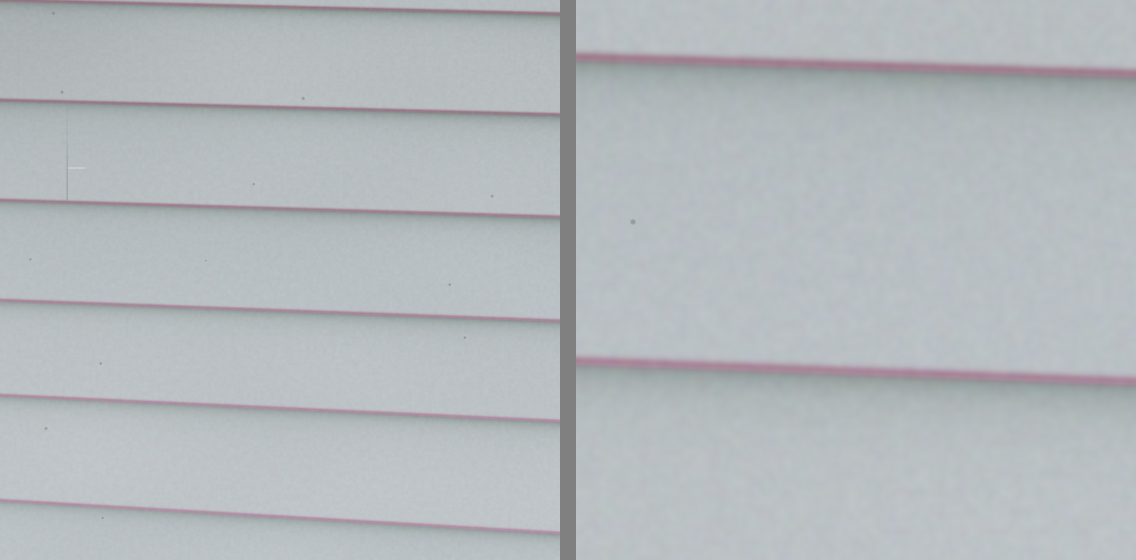
Left, the full canvas; right, a detail of the centre.
Write a three.js fragment shader that draws this texture.

```glsl
// Pale grey lap siding: slightly tilted boards with pink lower edges and soft green shadows.
varying vec2 vUv;

float hash(vec2 p) {
  vec3 q = fract(vec3(p.xyx) * 0.1031);
  q += dot(q, q.yzx + 33.33);
  return fract((q.x + q.y) * q.z);
}

vec2 gradient(vec2 cell) {
  float angle = 6.2832 * hash(cell);
  return vec2(cos(angle), sin(angle));
}

float gradientNoise(vec2 p) {
  vec2 i = floor(p), f = fract(p);
  vec2 u = f * f * f * (f * (f * 6.0 - 15.0) + 10.0);
  vec2 e = vec2(1.0, 0.0);
  float low = mix(dot(gradient(i), f), dot(gradient(i + e.xy), f - e.xy), u.x);
  float high = mix(dot(gradient(i + e.yx), f - e.yx), dot(gradient(i + e.xx), f - e.xx), u.x);
  return mix(low, high, u.y);
}

// Depth of a board edge below the top; lower edges tilt more, and one sits a little high.
float edgeDepth(float k, float x) {
  float uneven = 0.009 * (1.0 - step(0.5, abs(k - 4.0)));
  return 0.1787 * k - uneven + x * (0.0247 + 0.00135 * k * k);
}

// Sparse soft dirt specks, kept inside their grid cells.
float specks(vec2 p) {
  vec2 cell = floor(p * 7.0);
  vec2 center = 0.15 + 0.7 * vec2(hash(cell + 11.0), hash(cell + 47.0));
  float dist = length(fract(p * 7.0) - center) / 7.0;
  float size = mix(0.002, 0.0045, hash(cell + 5.0));
  return step(0.76, hash(cell + 83.0)) * (1.0 - smoothstep(size * 0.3, size, dist));
}

void main() {
  vec2 p = vec2(vUv.x, 1.0 - vUv.y);

  // Locate the board and gather the shadow and pink rim of each edge
  float board = -1.0, shadow = 0.0, rim = 0.0;
  for (int i = 0; i < 6; i++) {
    float k = float(i);
    float below = p.y - edgeDepth(k, p.x);
    float under = smoothstep(-0.001, 0.003, below);
    float depth = max(below, 0.0);
    board += step(0.0, below);
    float strength = mix(1.0, 0.72, k / 5.0) * mix(0.85, 1.1, p.x);
    shadow += under * strength * (0.65 * exp(-depth / 0.009) + 0.18 * exp(-depth / 0.034));
    rim += exp(-pow((below + 0.0003) / 0.0031, 2.0));
  }

  // Painted boards, each with its own faint tint, brighter toward the bottom
  vec3 paint = mix(vec3(0.712, 0.737, 0.75), vec3(0.745, 0.767, 0.782), smoothstep(0.0, 0.9, p.y));
  paint += (hash(vec2(board + 3.0, 9.0)) - 0.5) * vec3(0.014, 0.008, 0.002);
  paint -= 0.035 * exp(-dot(p, p) * 14.0);
  paint += 0.014 * gradientNoise(p * vec2(3.0, 5.0) + 4.0);

  // Vertical butt joint and a short bright nick on the second board
  float onJointBoard = 1.0 - step(0.5, abs(board - 1.0));
  float joint = 1.0 - smoothstep(0.0005, 0.0022, abs(p.x - 0.12));
  paint -= 0.085 * onJointBoard * joint * mix(0.2, 1.0, smoothstep(0.2, 0.33, p.y));
  float nick = smoothstep(0.12, 0.124, p.x) * (1.0 - smoothstep(0.145, 0.16, p.x));
  paint += 0.07 * nick * (1.0 - smoothstep(0.0005, 0.003, abs(p.y - 0.3)));

  // Edge shadow, rim and dirt
  vec3 color = mix(paint, vec3(0.40, 0.47, 0.44), clamp(shadow, 0.0, 0.85));
  vec3 rimColor = mix(vec3(0.57, 0.42, 0.48), vec3(0.69, 0.53, 0.63), smoothstep(0.0, 0.9, p.y));
  color = mix(color, rimColor, 0.88 * min(rim, 1.0));
  color = mix(color, vec3(0.46, 0.47, 0.46), 0.5 * specks(p));

  // Fine mottled grain with slight colour variation
  float grain = gradientNoise(p * 170.0) + 0.6 * gradientNoise(p * 75.0 + 19.0);
  vec3 chroma = vec3(gradientNoise(p * 95.0 + 31.0), gradientNoise(p * 95.0 + 57.0), gradientNoise(p * 95.0 + 83.0));
  color += 0.014 * grain + 0.012 * chroma;

  gl_FragColor = vec4(clamp(color, 0.0, 1.0), 1.0);
}
```
